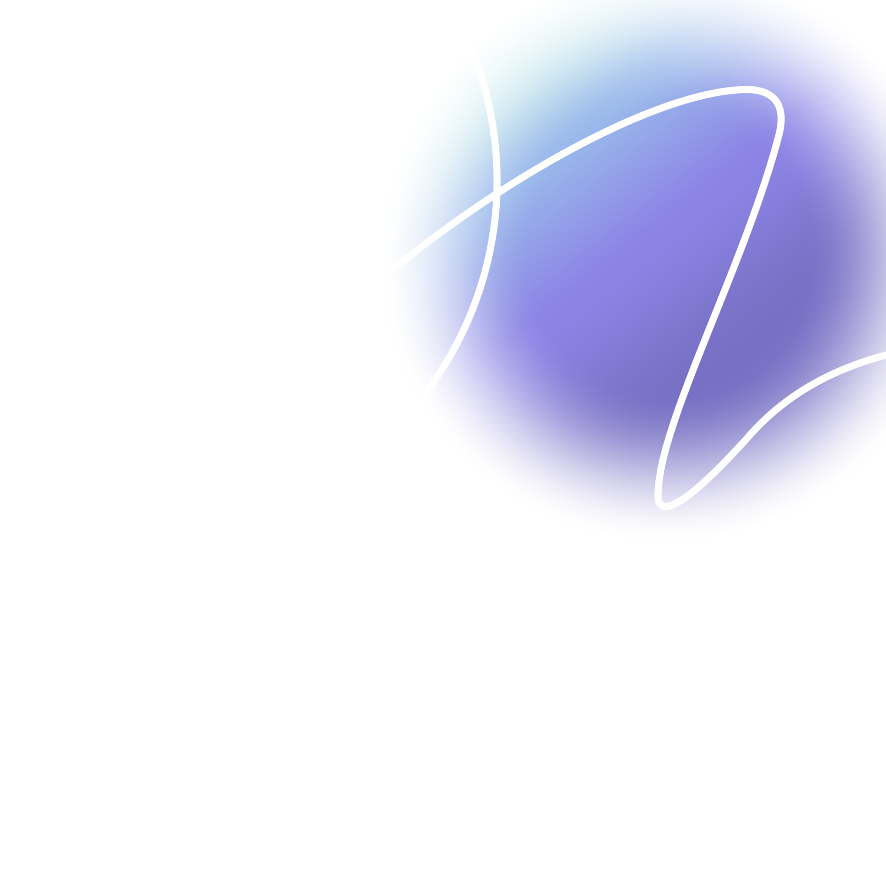
A Shadertoy shader for this background:

```glsl
// Distance from p to the segment ab
float segmentDistance(vec2 p, vec2 a, vec2 b) {
    vec2 ab = b - a;
    return length(p - a - ab * clamp(dot(p - a, ab) / dot(ab, ab), 0.0, 1.0));
}

// Distance from p to a cubic Bezier curve, sampled as short segments
float curveDistance(vec2 p, vec2 a, vec2 b, vec2 c, vec2 d) {
    float nearest = 1e3;
    vec2 previous = a;
    for (int i = 1; i <= 24; i++) {
        float t = float(i) / 24.0, s = 1.0 - t;
        vec2 point = s*s*s*a + 3.0*s*s*t*b + 3.0*s*t*t*c + t*t*t*d;
        nearest = min(nearest, segmentDistance(p, previous, point));
        previous = point;
    }
    return nearest;
}

// Diagonal ramp: aqua, sky blue, violet, deep violet
vec3 orbColor(vec2 p) {
    float t = dot(p, vec2(0.62, 0.785));
    vec3 color = mix(vec3(0.68, 0.87, 0.90), vec3(0.60, 0.72, 0.92), smoothstep(0.41, 0.53, t));
    color = mix(color, vec3(0.55, 0.52, 0.90), clamp((t - 0.53) / 0.125, 0.0, 1.0));
    return mix(color, vec3(0.47, 0.44, 0.77), smoothstep(0.655, 0.83, t));
}

// Looping ribbon made of five joined curves
float ribbonDistance(vec2 p) {
    vec2 crest = vec2(0.839, 0.101), shoulder = vec2(0.879, 0.153);
    vec2 foot = vec2(0.743, 0.553), rise = vec2(0.842, 0.496);
    float d = curveDistance(p, vec2(0.428, 0.317), vec2(0.553, 0.211), vec2(0.733, 0.105), crest);
    d = min(d, curveDistance(p, crest, vec2(0.874, 0.100), vec2(0.888, 0.118), shoulder));
    d = min(d, curveDistance(p, shoulder, vec2(0.842, 0.295), vec2(0.746, 0.475), foot));
    d = min(d, curveDistance(p, foot, vec2(0.739, 0.586), vec2(0.766, 0.580), rise));
    return min(d, curveDistance(p, rise, vec2(0.884, 0.447), vec2(0.937, 0.417), vec2(1.003, 0.400)));
}

void mainImage(out vec4 fragColor, in vec2 fragCoord) {
    // Canvas widths, measured down from the top left
    vec2 p = vec2(fragCoord.x, iResolution.y - fragCoord.y) / iResolution.x;
    float pixel = 1.0 / iResolution.x;
    vec3 white = vec3(1.0);

    // Soft orb
    float orb = 1.0 - smoothstep(0.155, 0.33, distance(p, vec2(0.753, 0.286)));
    vec3 color = mix(white, orbColor(p), orb);

    // White ribbon and large arc
    float arc = abs(distance(p, vec2(0.166, 0.204)) - 0.395);
    float line = min(arc, ribbonDistance(p)) - 0.004;
    color = mix(color, white, 1.0 - smoothstep(-0.5 * pixel, 0.5 * pixel, line));

    fragColor = vec4(color, 1.0);
}
```
